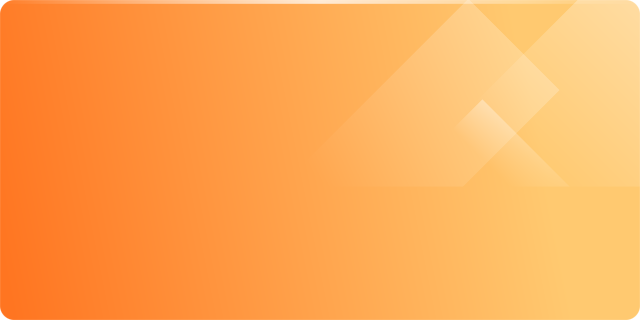
Write a Shadertoy shader that draws this background.

```glsl
// Soft inside mask: 1 where d > 0, smoothed over about one pixel
float inside(float d) {
    float aa = 0.75 / iResolution.y;
    return smoothstep(-aa, aa, d);
}

float roundedBox(vec2 p, vec2 halfSize, float radius) {
    vec2 q = abs(p) - halfSize + radius;
    return length(max(q, 0.0)) + min(max(q.x, q.y), 0.0) - radius;
}

void mainImage(out vec4 fragColor, in vec2 fragCoord) {
    vec2 uv = fragCoord / iResolution.xy;
    vec2 p = uv * vec2(2.0, 1.0);
    const vec3 white = vec3(1.0);

    // Slightly tilted orange to yellow gradient
    float ramp = clamp((p.x + 0.2 * p.y - 0.05) / 1.75, 0.0, 1.0);
    vec3 color = mix(vec3(1.0, 0.46, 0.13), vec3(1.0, 0.79, 0.44), ramp);

    // Diagonal axes shared by the translucent panels
    float rise = p.x + p.y;
    float fall = p.x - p.y;
    float aboveCut = inside(p.y - 0.417);

    // Large diamond, fading to the lower left
    float diamond = inside(2.467 - rise) * inside(fall - 0.46) * inside(1.03 - fall);
    diamond *= 0.22 * clamp((rise - 1.44) / 1.03, 0.0, 1.0);
    color = mix(color, white, diamond * aboveCut);

    // Corner panel, brightest at the upper right
    float corner = inside(fall - 0.805);
    corner *= 0.35 * clamp((rise - 2.15) / 0.85, 0.0, 1.0);
    color = mix(color, white, corner * aboveCut);

    // Small panel, fading away from its upper right edge
    float small = inside(2.197 - rise) * inside(fall - 0.818);
    small *= 0.36 * clamp((rise - 2.01) / 0.187, 0.0, 1.0);
    small *= clamp(1.0 - 1.4 * (fall - 0.818), 0.0, 1.0);
    color = mix(color, white, small * aboveCut);

    // Highlight along the top edge
    float highlight = 0.75 * (1.0 - abs(2.0 * uv.x - 1.0));
    color = mix(color, white, highlight * inside(p.y - 0.988));

    // Rounded card on white
    float card = inside(-roundedBox(p - vec2(1.0, 0.5), vec2(1.0, 0.5), 0.045));
    fragColor = vec4(mix(white, color, card), 1.0);
}
```
